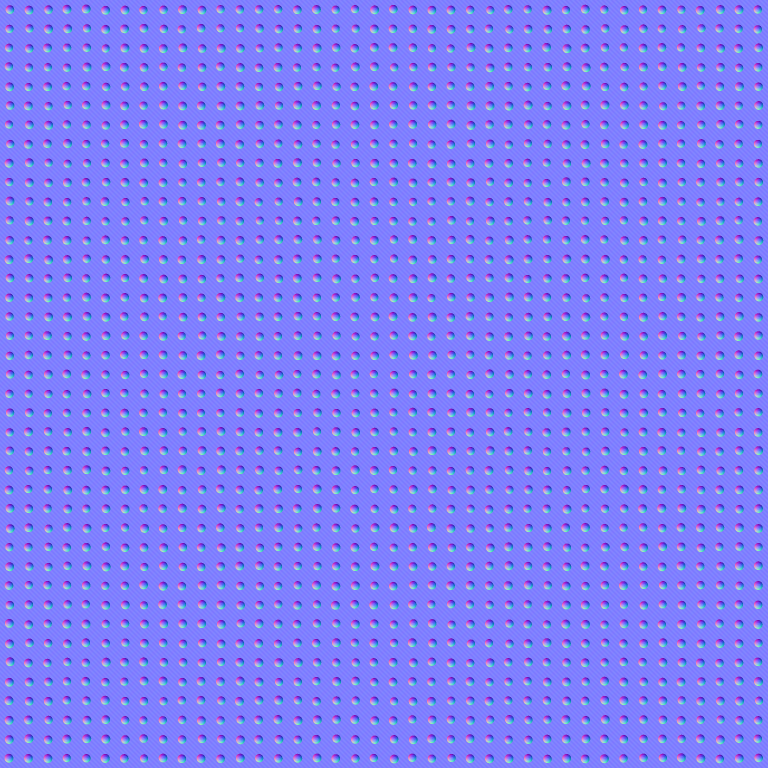
Write a Shadertoy shader that draws this texture map.

```glsl
// Tangent-space normal map: a square grid of small round studs on a finely ribbed sheet.
#define DOTS 40.0          // studs across and down
#define RADIUS 0.222       // stud radius, in cells
#define JITTER 0.035       // largest offset of a stud, in cells
#define SIZE_VARY 0.05     // relative variation of the radius
#define RIBS 168.0         // diagonal ribs across the canvas, whole number
#define RIB_TILT 0.07      // slope of the ribs
#define GROOVES 2.0        // spiral grooves from centre to rim
#define GROOVE_TILT 0.16   // slope of the grooves
#define SAMPLES 3          // antialiasing samples per axis

const float TAU = 6.2831853;

float hash(vec2 p) {
    return fract(sin(dot(p, vec2(127.1, 311.7))) * 43758.5453);
}

// Slope of the sheet: ribs along one diagonal, broken by a softer cross rib
vec2 sheetSlope(vec2 uv) {
    float rib = sin(TAU * RIBS * (uv.x + uv.y));
    float cross = sin(TAU * RIBS * 0.5 * (uv.x - uv.y));
    return RIB_TILT * (rib * vec2(0.7) + 0.35 * cross * vec2(0.7, -0.7));
}

// Slope of a domed stud; p is the position relative to its radius
vec2 studSlope(vec2 p, float seed) {
    float r = length(p);
    vec2 outward = p / max(r, 0.001);
    float turn = atan(p.y, p.x) + TAU * seed;
    float groove = sin(TAU * GROOVES * r + turn) * smoothstep(0.0, 0.3, r) * (1.0 - r);
    return -outward * (min(r, 0.97) + GROOVE_TILT * groove);
}

vec3 surfaceNormal(vec2 uv) {
    vec2 cell = mod(floor(uv * DOTS), DOTS);
    vec2 offset = vec2(hash(cell), hash(cell + 57.0)) * 2.0 - 1.0;
    float seed = hash(cell + 113.0);
    float radius = RADIUS * (1.0 + SIZE_VARY * (seed * 2.0 - 1.0));

    vec2 p = (fract(uv * DOTS) - 0.5 - JITTER * offset) / radius;
    vec2 slope = dot(p, p) < 1.0 ? studSlope(p, seed) : sheetSlope(uv);
    return vec3(slope, sqrt(max(1.0 - dot(slope, slope), 0.0)));
}

void mainImage(out vec4 fragColor, in vec2 fragCoord) {
    // Average the encoded normal over the pixel to smooth edges and ribs
    vec3 sum = vec3(0.0);
    for (int j = 0; j < SAMPLES; j++) {
        for (int i = 0; i < SAMPLES; i++) {
            vec2 shift = (vec2(i, j) + 0.5) / float(SAMPLES) - 0.5;
            sum += surfaceNormal((fragCoord + shift) / iResolution.xy);
        }
    }
    vec3 normal = sum / float(SAMPLES * SAMPLES);
    fragColor = vec4(normal * 0.5 + 0.5, 1.0);
}
```
